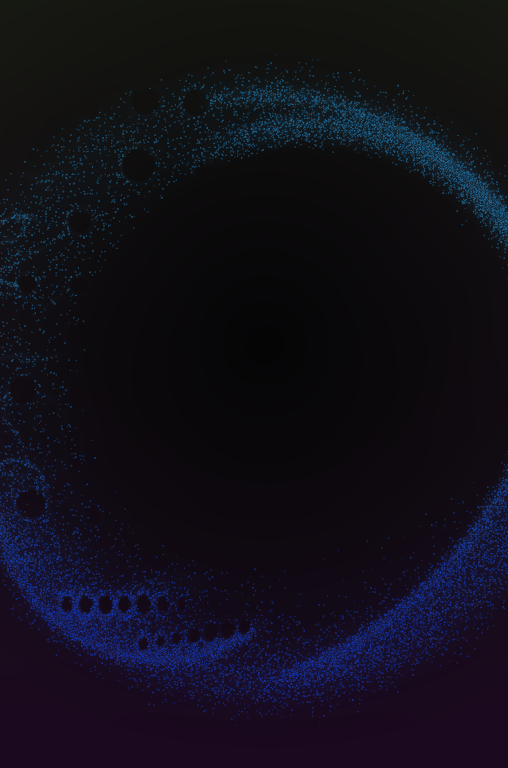
This background is drawn by a WebGL 2 fragment shader. Its source:

```glsl
#version 300 es
precision highp float;
// A large ring of fine blue dust on a dark olive-to-violet backdrop.
// Arcs, halos, noise filaments and round voids give a density field;
// jittered grids of specks are then lit wherever that density allows.
uniform vec2 u_resolution;
out vec4 outColor;

const vec2 RING_CENTER = vec2(0.345, 0.492);
const vec2 HOLE_CENTER = vec2(0.404, 0.518);

float hash(vec2 p) {
  vec3 q = fract(p.xyx * 0.1031);
  q += dot(q, q.yzx + 33.33);
  return fract((q.x + q.y) * q.z);
}

vec2 hash2(vec2 p) {
  return vec2(hash(p + 11.7), hash(p.yx + 47.3));
}

float gradientDot(vec2 cell, vec2 f, vec2 corner) {
  float a = 6.2832 * hash(cell + corner + 101.0);
  return dot(vec2(cos(a), sin(a)), f - corner);
}

float gradientNoise(vec2 p) {
  vec2 i = floor(p), f = fract(p);
  vec2 w = f * f * f * (f * (f * 6.0 - 15.0) + 10.0);
  float low = mix(gradientDot(i, f, vec2(0, 0)), gradientDot(i, f, vec2(1, 0)), w.x);
  float high = mix(gradientDot(i, f, vec2(0, 1)), gradientDot(i, f, vec2(1, 1)), w.x);
  return mix(low, high, w.y);
}

float circleDistance(vec2 p, vec2 center, float radius) {
  return length(p - center) - radius;
}

// Soft line with separate widths inside and outside its curve.
float strand(float d, float inner, float outer) {
  float t = d / (d < 0.0 ? inner : outer);
  return exp(-t * t);
}

float fall(float low, float high, float x) {
  return 1.0 - smoothstep(low, high, x);
}

// Clears the inside of a round void and thickens its rim.
float voidMask(float d) {
  return smoothstep(-0.002, 0.002, d) * (1.0 + 0.8 * strand(d - 0.003, 0.003, 0.004));
}

float scatteredVoids(vec2 p, float size) {
  vec2 cell = floor(p / size);
  vec2 rnd = hash2(cell);
  float radius = size * mix(0.12, 0.27, rnd.x);
  vec2 center = (cell + 0.35 + 0.3 * rnd.yx) * size;
  return hash(cell + 5.0) < 0.65 ? voidMask(circleDistance(p, center, radius)) : 1.0;
}

// A chain of oval voids following the line y = height.
float voidChain(vec2 p, float height, float spacing, float start, float end) {
  float rnd = hash(vec2(floor(p.x / spacing), 3.0));
  vec2 q = vec2((fract(p.x / spacing) - 0.5) * spacing, (p.y - height) * 0.75);
  float inside = step(start, p.x) * step(p.x, end);
  return mix(1.0, voidMask(length(q) - spacing * mix(0.2, 0.4, rnd)), inside);
}

float dustDensity(vec2 p) {
  float ring = circleDistance(p, RING_CENTER, 0.384);
  float hole = circleDistance(p, HOLE_CENTER, 0.2995);
  float sweep = circleDistance(p, vec2(0.177, 0.635), 0.547);
  float bowl = circleDistance(p, vec2(0.208, 0.349), 0.208);
  float top = smoothstep(0.58, 0.72, p.y) * smoothstep(0.2, 0.38, p.x);
  float bottom = fall(0.26, 0.44, p.y);
  float left = fall(0.02, 0.3, p.x);
  float upperLeft = smoothstep(0.6, 0.8, p.y) * fall(0.25, 0.42, p.x);
  float bounds = fall(-0.005, 0.065, ring);

  // Upper arc: inner edge, middle band and outer crest.
  float d = top * (0.3 * strand(hole - 0.004, 0.01, 0.03) + 0.38 * strand(hole - 0.022, 0.012, 0.012)
                 + 0.42 * strand(ring + 0.002, 0.009, 0.012) + 0.2 * strand(ring, 0.03, 0.035));
  // Lower arc: broad halo, right sweep and left bowl.
  d += bottom * (0.34 * strand(ring + 0.01, 0.045, 0.036) + 0.08 * strand(ring, 0.12, 0.03));
  float sweepLine = 0.3 * strand(sweep, 0.008, 0.032) + 0.35 * strand(sweep - 0.003, 0.007, 0.01);
  d += bounds * sweepLine * smoothstep(0.3, 0.45, p.x) * fall(0.4, 0.52, p.y);
  float bowlLine = 0.3 * strand(bowl, 0.014, 0.012) + 0.35 * strand(bowl, 0.006, 0.006);
  d += bounds * bowlLine * fall(0.26, 0.36, p.y) * fall(0.3, 0.37, p.x);
  float shelf = 0.2 + 0.12 * p.x - 0.015 * sin(p.x * 20.0);
  d += 0.25 * strand(p.y - shelf, 0.04, 0.018) * fall(0.18, 0.32, p.x) * bounds;

  // Sparse left cloud with curling filaments.
  float cloud = bounds * smoothstep(-0.03, 0.05, hole);
  vec2 warp = 0.02 * vec2(gradientNoise(p * 16.0), gradientNoise(p * 16.0 + 9.0));
  float filament = exp(-abs(gradientNoise((p + warp) * 13.0)) * 26.0);
  d += cloud * left * (0.09 + 0.3 * filament * fall(0.02, 0.13, p.x));
  d += cloud * upperLeft * 0.12;
  d += 0.55 * strand(circleDistance(p, vec2(0.02, 0.362), 0.039), 0.003, 0.003) * smoothstep(0.35, 0.38, p.y);
  d += 0.55 * strand(circleDistance(p, vec2(0.026, 0.673), 0.045), 0.003, 0.003) * fall(0.03, 0.06, p.x);

  // Voids in the cloud and along the lower shelf.
  float holes = scatteredVoids(p, 0.075);
  holes *= voidMask(circleDistance(p, vec2(0.181, 0.785), 0.021));
  holes *= voidMask(circleDistance(p, vec2(0.204, 0.656), 0.025));
  d *= mix(1.0, holes, fall(0.24, 0.3, p.x) * smoothstep(0.27, 0.36, p.y));
  d *= voidChain(p, 0.213, 0.025, 0.075, 0.25);
  return d * voidChain(p, 0.13 + 0.17 * p.x, 0.022, 0.176, 0.33);
}

// One jittered grid of specks; each is lit when its hash is below the density.
float specks(vec2 p, float size, float seed, float pixel) {
  vec2 cell = floor(p / size);
  vec2 center = (cell + 0.25 + 0.5 * hash2(cell + seed)) * size;
  float radius = size * mix(0.24, 0.4, hash(cell + seed + 7.0));
  float density = dustDensity(center);
  float lit = step(hash(cell + seed + 19.0) + 0.012, density);
  float shine = mix(0.4, 1.0, hash(cell + seed + 31.0)) * mix(0.65, 1.0, min(density * 1.5, 1.0));
  return lit * shine * fall(radius - 0.5 * pixel, radius + 0.5 * pixel, length(p - center));
}

void main() {
  vec2 p = gl_FragCoord.xy / u_resolution.y;
  float pixel = 1.0 / u_resolution.y;

  // Backdrop darkening towards the middle.
  vec3 edge = mix(vec3(0.106, 0.034, 0.124), vec3(0.088, 0.094, 0.07), p.y);
  float reach = min(length(p - vec2(0.345, 0.55)) / 0.54, 1.0);
  vec3 color = mix(vec3(0.018, 0.018, 0.022), edge, reach);

  // Dust, cyan above and deep blue below, over a faint glow.
  vec3 dust = mix(vec3(0.07, 0.23, 0.74), vec3(0.11, 0.46, 0.68), smoothstep(0.18, 0.62, p.y));
  float light = max(specks(p, 0.0035, 0.0, pixel), specks(p + 0.0017, 0.0035, 61.0, pixel));
  color += dust * 0.2 * min(dustDensity(p), 1.0);
  color = mix(color, dust, 0.85 * light);
  outColor = vec4(color, 1.0);
}
```
